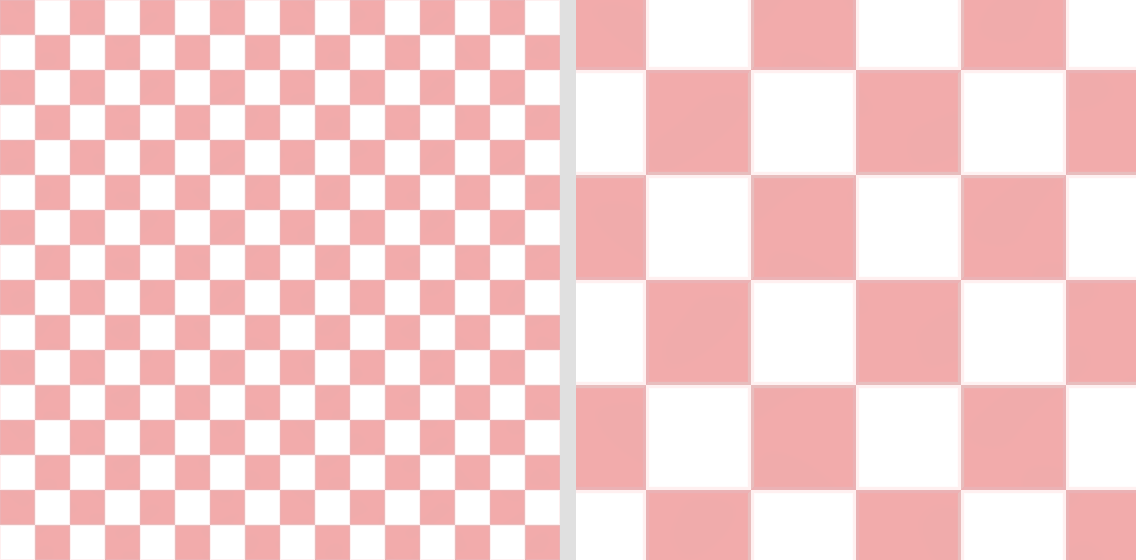
Left, the full canvas; right, a detail of the centre.
Reproduce this pattern procedurally as a Shadertoy shader.

```glsl
// Pink and white checkerboard, 16 by 16 squares, with thin softened seams.
// Each square is found from its cell parity; the distance to the nearest grid
// line tints a narrow rim, and layered sines give the pink a faint mottling.

const float CELLS = 16.0;
const float RIM_WIDTH = 1.0 / 32.0;   // in cells

const vec3 WHITE      = vec3(1.0);
const vec3 WHITE_RIM  = vec3(1.0, 0.94, 0.94);
const vec3 PINK       = vec3(0.95, 0.67, 0.67);
const vec3 PINK_SHADE = vec3(0.94, 0.67, 0.67);
const vec3 CRISP_RIM  = vec3(0.92, 0.70, 0.71);
const vec3 PALE_RIM   = vec3(0.91, 0.74, 0.74);

// Distance to the nearest grid line on each axis
vec2 lineDistance(vec2 p) {
    return abs(p - floor(p + 0.5));
}

// 1 on pink squares, 0 on white ones, smoothed over one pixel
float checker(vec2 p, float pixel) {
    vec2 parity = 2.0 * mod(floor(p), 2.0) - 1.0;
    vec2 wave = parity * min(2.0 * lineDistance(p) / pixel, 1.0);
    return 0.5 - 0.5 * wave.x * wave.y;
}

// 1 inside the narrow band along the grid lines
float rimMask(float dist, float width, float pixel) {
    return 1.0 - smoothstep(width - 0.5 * pixel, width + 0.5 * pixel, dist);
}

// Every second grid line is paler
vec3 pinkRim(vec2 p, vec2 dist) {
    vec2 odd = mod(floor(p + 0.5), 2.0);
    return mix(CRISP_RIM, PALE_RIM, dist.x < dist.y ? odd.x : odd.y);
}

// Layered sines, from 0 to 1
float mottle(vec2 p) {
    float s = sin(p.x * 5.3 + 2.0 * sin(p.y * 3.1));
    s += sin(p.y * 6.7 + 2.0 * sin(p.x * 2.3));
    return smoothstep(0.3, 1.1, s);
}

void mainImage(out vec4 fragColor, in vec2 fragCoord) {
    vec2 p = CELLS * fragCoord / iResolution.xy;
    float pixel = CELLS / iResolution.y;

    vec2 dist = lineDistance(p);
    float rim = rimMask(min(dist.x, dist.y), RIM_WIDTH, pixel);

    vec3 pink = mix(PINK, PINK_SHADE, mottle(p));
    pink = mix(pink, pinkRim(p, dist), rim);
    vec3 white = mix(WHITE, WHITE_RIM, rim);

    fragColor = vec4(mix(white, pink, checker(p, pixel)), 1.0);
}
```
